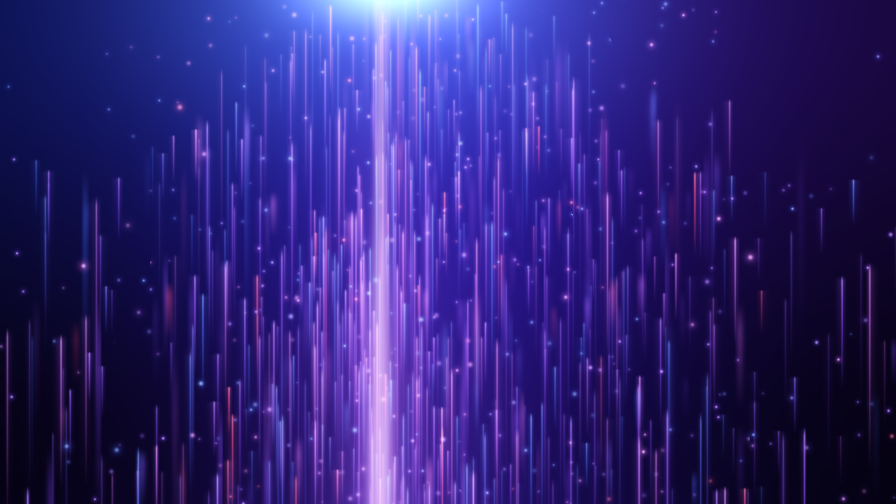
A Shadertoy shader for this background:

```glsl
// Rain of neon light streaks around a bright vertical beam under a blue-white glow.
// Hashed column layers hold the streaks, hashed cells hold the sparks, and all
// light is screened over a dark indigo backdrop. Units: canvas height = 1.

const float BEAM_X = 0.755;
const vec2 GLOW_POS = vec2(0.775, 1.03);
const int RAIN_LAYERS = 18;
const int SHAFT_LAYERS = 6;     // thin streaks packed around the beam
const int SPARK_LAYERS = 6;
const float RAIN_GAIN = 1.1;
const float SHAFT_GAIN = 0.9;
const float SPARK_GAIN = 1.2;
const float RAIN_SPREAD = 0.50; // horizontal reach of the dense rain
const float SHAFT_SPREAD = 0.11;

const vec3 VOID = vec3(0.018, 0.006, 0.065);
const vec3 NAVY = vec3(0.035, 0.055, 0.27);
const vec3 PLUM = vec3(0.085, 0.022, 0.21);
const vec3 INDIGO = vec3(0.105, 0.050, 0.40);
const vec3 AZURE = vec3(0.15, 0.31, 0.32);
const vec3 ICE = vec3(0.60, 0.72, 0.55);
const vec3 VIOLET = vec3(0.46, 0.24, 1.0);
const vec3 BLUE = vec3(0.20, 0.36, 1.0);
const vec3 PINK = vec3(0.85, 0.38, 1.0);
const vec3 EMBER = vec3(1.0, 0.25, 0.35);

vec4 hash4(vec2 cell, float seed) {
    vec4 q = fract(vec4(cell.xyx, seed) * vec4(0.1031, 0.1030, 0.0973, 0.1099));
    q += dot(q, q.wzxy + 33.33);
    return fract((q.xxyz + q.yzzw) * q.zywx);
}

float bell(float d, float width) {
    float t = d / width;
    return exp(-t * t);
}

vec3 neonColor(float h) {
    vec3 c = mix(BLUE, VIOLET, smoothstep(0.15, 0.40, h));
    c = mix(c, PINK, smoothstep(0.68, 0.88, h));
    return mix(c, EMBER, smoothstep(0.94, 0.96, h));
}

// Dark gradient with the blue glow at the top
vec3 backdrop(vec2 p) {
    vec3 upper = mix(NAVY, PLUM, smoothstep(0.7, 1.5, p.x));
    vec3 c = mix(VOID, upper, smoothstep(0.1, 0.95, p.y));
    float reach = mix(0.50, 0.62, p.y);
    c += INDIGO * bell(p.x - 0.86, reach) * mix(0.75, 1.0, smoothstep(0.0, 0.5, p.y));
    vec2 d = p - GLOW_POS;
    c += AZURE * bell(length(d * vec2(0.70, 1.15)), 0.32);
    return c + ICE * bell(length(d * vec2(0.75, 1.6)), 0.13);
}

// One streak per column: bright head on top, tail fading downward
vec3 streakLayer(vec2 p, float layer, float cellWidth, float spread, float stray) {
    float x = p.x / cellWidth + layer * 7.31;
    float column = floor(x);
    vec4 h = hash4(vec2(column, layer), 3.7);
    vec4 k = hash4(vec2(column, layer), 19.2);

    float centerX = (column + 0.5 - layer * 7.31) * cellWidth;
    float near = bell(centerX - BEAM_X - 0.2 * spread, spread);
    float present = step(h.x, stray + 0.85 * near);

    float local = fract(x) - 0.5;
    float dx = (local - (h.y - 0.5) * 0.5) * cellWidth;
    float window = smoothstep(0.5, 0.32, abs(local));
    float head = mix(0.03, mix(0.72, 1.06, near), pow(h.z, 1.1));
    float t = (head - p.y) / mix(0.09, 0.46, h.w * h.w);

    float soft = step(0.76, k.x);    // some streaks are wide, faint veils
    float tail = smoothstep(0.0, mix(0.06, 0.35, soft), t);
    tail *= pow(clamp(1.0 - t, 0.0, 1.0), 1.1);
    float width = max(mix(0.0018, 0.0065, soft), 0.6 / iResolution.y);
    float line = bell(dx, width) * mix(1.0, 0.40, soft);
    line += 0.20 * bell(dx, min(0.010, 0.35 * cellWidth));
    float power = mix(0.22, 1.25, k.y * k.y) + 0.35 * bell(centerX - BEAM_X, 0.15);
    vec3 tint = mix(neonColor(k.z), vec3(1.0), 0.15 * bell(t, 0.15));
    return tint * line * tail * window * power * present;
}

// Small glowing points, at most one in each square cell
vec3 sparkLayer(vec2 p, float layer) {
    float size = mix(0.05, 0.11, layer / float(SPARK_LAYERS));
    vec2 q = p / size + layer * vec2(3.7, 5.3);
    vec4 h = hash4(floor(q), 41.0 + layer);
    vec4 k = hash4(floor(q), 67.0 + layer);
    float near = bell(p.x - BEAM_X - 0.1, RAIN_SPREAD);
    float present = step(h.x, 0.035 + 0.38 * near * mix(1.0, 0.4, p.y));
    float d = length(fract(q) - mix(vec2(0.25), vec2(0.75), h.yz)) * size;
    float radius = max(mix(0.0020, 0.0042, k.x * k.x), 0.65 / iResolution.y);
    vec3 tint = neonColor(k.y);
    vec3 light = mix(tint, vec3(1.0), 0.25) * bell(d, radius);
    light += tint * 0.25 * bell(d, min(radius * 3.0, size * 0.12));
    return light * present * mix(0.25, 1.4, h.w * h.w);
}

// Central shaft, narrow at the top and spreading toward the bottom
vec3 beam(vec2 p) {
    float dx = p.x - BEAM_X;
    float low = 1.0 - smoothstep(0.0, 0.85, p.y);
    vec3 core = mix(vec3(0.80, 0.60, 1.0), vec3(0.95, 0.60, 1.3), low);
    vec3 light = core * bell(dx, mix(0.010, 0.022, low)) * mix(0.75, 1.4, low);
    light += vec3(0.58, 0.30, 1.0) * bell(dx, 0.065) * mix(0.12, 0.50, low);
    return light + VIOLET * bell(dx - 0.03, 0.22) * mix(0.10, 0.30, low);
}

void mainImage(out vec4 fragColor, in vec2 fragCoord) {
    vec2 p = fragCoord / iResolution.y;
    vec3 light = beam(p);
    for (int i = 1; i <= RAIN_LAYERS; i++) {
        float cellWidth = mix(0.016, 0.040, fract(float(i) * 0.618));
        light += RAIN_GAIN * streakLayer(p, float(i), cellWidth, RAIN_SPREAD, 0.06);
    }
    for (int i = 1; i <= SHAFT_LAYERS; i++) {
        float cellWidth = 0.010 + 0.0013 * float(i);
        light += SHAFT_GAIN * streakLayer(p, float(i + 40), cellWidth, SHAFT_SPREAD, 0.0);
    }
    for (int i = 0; i < SPARK_LAYERS; i++)
        light += SPARK_GAIN * sparkLayer(p, float(i));

    // Screen blend keeps overlapping lights from clipping harshly
    vec3 base = min(backdrop(p), 1.0);
    fragColor = vec4(1.0 - (1.0 - base) * exp(-light), 1.0);
}
```
